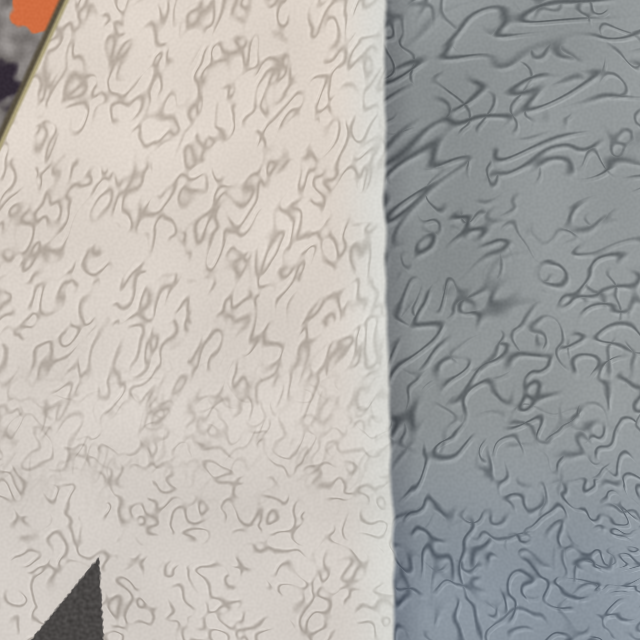
Write a Shadertoy shader that draws this texture.

```glsl
// Two plastered walls meeting at a soft vertical corner: cream on the left, slate on the right.
// Grooves are broken zero contours of warped gradient noise, with an offset copy as the lit rim.
// A painted wedge and a coloured trim corner are cut out with signed line distances.

vec2 gradientAt(vec2 cell) {
    vec2 k = fract(cell * vec2(0.1031, 0.1137));
    k += dot(k, k.yx + 33.33);
    float angle = 6.2832 * fract((k.x + k.y) * k.x * 17.0);
    return vec2(cos(angle), sin(angle));
}

float gradientNoise(vec2 p) {
    vec2 i = floor(p), f = p - i;
    vec2 u = f * f * f * (f * (f * 6.0 - 15.0) + 10.0);
    vec2 e = vec2(0.0, 1.0);
    float low = mix(dot(gradientAt(i), f), dot(gradientAt(i + e.yx), f - e.yx), u.x);
    float high = mix(dot(gradientAt(i + e), f - e), dot(gradientAt(i + 1.0), f - 1.0), u.x);
    return mix(low, high, u.y);
}

// Signed distance to the line from a to b, positive on its left.
float lineSide(vec2 p, vec2 a, vec2 b) {
    vec2 d = normalize(b - a), r = p - a;
    return d.x * r.y - d.y * r.x;
}

float cover(float dist, float blur) {
    return smoothstep(-blur, blur, dist);
}

// Broken trowel marks: 1 in the groove, 0 on flat plaster.
float grooves(vec2 q, float width, float density) {
    q += 0.7 * vec2(gradientNoise(q * 0.6 + 3.7), gradientNoise(q * 0.6 + 19.3));
    float gate = smoothstep(-0.12, 0.18, gradientNoise(q * 0.55 + 41.5) + density);
    return gate * (1.0 - smoothstep(0.0, width, abs(gradientNoise(q + 60.0))));
}

// Steep leaning strokes, rounder towards the bottom.
float creamRelief(vec2 p) {
    vec2 along = normalize(vec2(0.42, 1.0));
    vec2 q = vec2(dot(p, vec2(along.y, -along.x)) * 50.0, dot(p, along) * 27.0);
    float streaks = grooves(q + 30.0, 0.23, 0.07);
    float curls = grooves(p * 37.0 + 80.0, 0.17, 0.04);
    return mix(curls, streaks, smoothstep(0.15, 0.5, p.y));
}

// Long arcs swept around a centre, mixed with looser curls.
float slateRelief(vec2 p, vec2 centre) {
    vec2 r = p - centre;
    vec2 polar = vec2(length(r) * 31.0, atan(r.y, -r.x) * 8.0);
    float arcs = grooves(polar + 25.0, 0.15, 0.05);
    float curls = grooves(p * 25.0 + 12.0, 0.12, -0.07);
    return max(arcs, curls * 0.8);
}

vec3 creamWall(vec2 p, float cornerDist) {
    vec3 base = mix(vec3(0.83, 0.805, 0.78), vec3(0.87, 0.83, 0.79), smoothstep(0.1, 0.9, p.y));
    base = mix(base, vec3(0.85, 0.85, 0.83), smoothstep(0.09, 0.0, cornerDist));
    base += 0.04 * gradientNoise(p * 7.0);
    float fade = mix(0.45, 1.0, smoothstep(0.0, 0.06, cornerDist));
    float dark = creamRelief(p) * fade;
    float rim = creamRelief(p + vec2(0.004, -0.003)) * (1.0 - dark) * fade;
    return base - dark * vec3(0.155, 0.16, 0.165) + rim * 0.025;
}

vec3 slateWall(vec2 p, float cornerDist) {
    vec3 base = mix(vec3(0.53, 0.57, 0.61), vec3(0.55, 0.57, 0.575), smoothstep(0.05, 0.4, p.y));
    base += 0.035 * smoothstep(0.65, 1.0, p.x) + 0.06 * gradientNoise(p * 5.0 + 8.0);
    base -= vec3(0.08, 0.085, 0.08) * smoothstep(0.055, 0.0, cornerDist);
    vec2 centre = vec2(1.08, 0.12);
    float dark = slateRelief(p, centre);
    float rim = slateRelief(p + vec2(-0.004, 0.006), centre) * (1.0 - dark);
    return base - dark * vec3(0.19, 0.19, 0.185) + rim * 0.06;
}

// Mottled grey ground with an orange patch and a dark spot, edged by a trim strip.
vec3 trimCorner(vec2 p, float inside) {
    float wobble = 0.016 * gradientNoise(p * 45.0);
    vec3 col = vec3(0.51, 0.49, 0.48) + 0.22 * gradientNoise(p * 38.0);
    float spot = 0.024 - length((p - vec2(0.006, 0.872)) * vec2(1.0, 0.7)) + wobble;
    col = mix(col, vec3(0.20, 0.17, 0.21), cover(spot, 0.006));
    float patchDist = min(p.x - 0.018, p.y - 0.955 + 0.3 * (p.x - 0.045)) + wobble;
    col = mix(col, vec3(0.82, 0.43, 0.26), cover(patchDist, 0.004));
    col = mix(vec3(0.34, 0.31, 0.25), col, cover(inside - 0.014, 0.004));
    return mix(vec3(0.67, 0.63, 0.48), col, cover(inside - 0.006, 0.003));
}

void mainImage(out vec4 fragColor, in vec2 fragCoord) {
    vec2 p = fragCoord / iResolution.xy;

    // Corner between the walls, drifting right towards the floor.
    float cornerX = 0.602 + 0.015 * smoothstep(0.65, 0.0, p.y);
    cornerX += 0.005 * gradientNoise(vec2(p.y * 24.0, 4.3));
    float cornerDist = cornerX - p.x;
    vec3 col = mix(slateWall(p, max(-cornerDist, 0.0)),
                   creamWall(p, max(cornerDist, 0.0)), cover(cornerDist, 0.005));

    // Dark painted wedge with a gritty outline.
    float grit = gradientNoise(p * 150.0);
    float wedge = min(-lineSide(p, vec2(0.048, 0.0), vec2(0.155, 0.130)),
                      lineSide(p, vec2(0.162, 0.0), vec2(0.155, 0.130)));
    col = mix(col, vec3(0.29, 0.28, 0.275) + 0.07 * grit, cover(wedge + 0.003 * grit, 0.002));

    // Sloping trim at the upper left.
    float trim = lineSide(p, vec2(0.0, 0.765), vec2(0.108, 1.0));
    col = mix(col, trimCorner(p, trim), cover(trim, 0.003));

    col += 0.025 * gradientNoise(p * 190.0);
    fragColor = vec4(clamp(col, 0.0, 1.0), 1.0);
}
```
